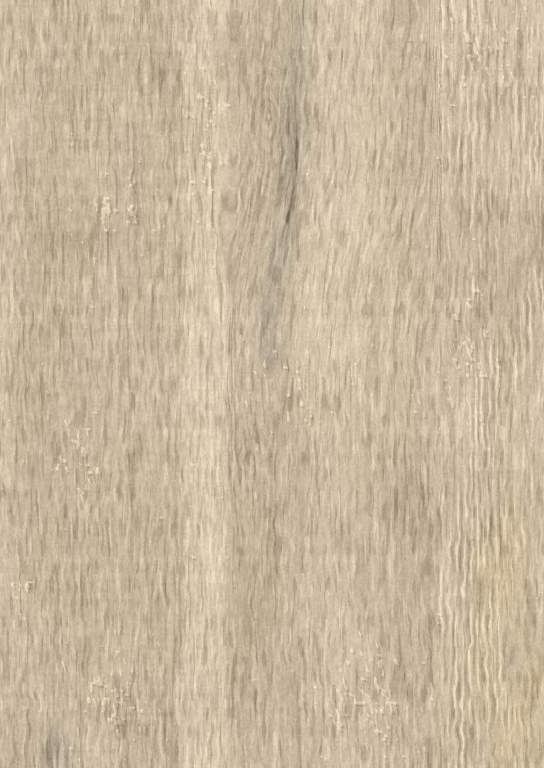
This texture is drawn by a Shadertoy shader. Its source:

```glsl
// Pale weathered oak boards: vertical grain, a cracked knot, ribs and raised chalky flakes.

float hash(vec2 c) {
    vec3 q = fract(vec3(c.xyx) * 0.1031);
    q += dot(q, q.yzx + 33.33);
    return fract((q.x + q.y) * q.z);
}

float noise(vec2 p) {
    vec2 i = floor(p), f = fract(p);
    f = f * f * (3.0 - 2.0 * f);
    return mix(mix(hash(i), hash(i + vec2(1, 0)), f.x),
               mix(hash(i + vec2(0, 1)), hash(i + vec2(1, 1)), f.x), f.y);
}

float fbm(vec2 p) {
    float sum = 0.0, amp = 0.5;
    for (int i = 0; i < 4; i++) {
        sum += amp * noise(p);
        p = p * 2.03 + 17.3;
        amp *= 0.5;
    }
    return sum / 0.9375;
}

float bell(float x, float width) {
    return exp(-x * x / (width * width));
}

float band(float x, float a, float b, float soft) {
    return smoothstep(a - soft, a + soft, x) * (1.0 - smoothstep(b - soft, b + soft, x));
}

// Worn zones: centre and radii
const vec4 WORN[9] = vec4[9](
    vec4(0.15, 0.73, 0.06, 0.05), vec4(0.14, 0.09, 0.06, 0.07),
    vec4(0.03, 0.23, 0.03, 0.04), vec4(0.48, 0.08, 0.06, 0.09),
    vec4(0.27, 0.83, 0.03, 0.09), vec4(0.63, 0.93, 0.07, 0.06),
    vec4(0.61, 0.52, 0.04, 0.08), vec4(0.10, 0.41, 0.03, 0.06),
    vec4(0.37, 0.50, 0.07, 0.05));

float wornAmount(vec2 p) {
    float worn = 0.0;
    for (int i = 0; i < 9; i++) {
        vec2 d = (p - WORN[i].xy) / WORN[i].zw;
        worn = max(worn, exp(-dot(d, d)));
    }
    return worn;
}

float flakeHeight(vec2 p, float worn) {
    p.x += 0.35 * p.y;
    float n = 0.55 * noise(p * vec2(170, 80)) + 0.45 * noise(p * vec2(300, 190) + 40.0);
    return smoothstep(0.0, 0.16, n - 0.83 + 0.27 * worn);
}

void mainImage(out vec4 fragColor, in vec2 fragCoord) {
    vec2 p = fragCoord / iResolution.y;

    // Grain coordinate: slow wander, parted around the knot, ragged in the small
    float wander = 0.022 * (noise(p * vec2(5, 2.5)) - 0.5) + 0.004 * (noise(p * vec2(22, 14)) - 0.5);
    vec2 knot = p - vec2(0.35, 0.54);
    float side = p.x - 0.347 - 0.041 * smoothstep(0.54, 0.82, p.y);
    float centre = band(p.x, 0.297, 0.565, 0.012);
    float parting = bell(side, 0.055) * bell(knot.y, 0.16);
    float gx = p.x + centre * (wander - 0.4 * side * parting - 0.035 * smoothstep(0.5, 0.85, p.y))
             + (1.0 - centre) * 0.3 * wander;
    gx += 0.0028 * (noise(p * vec2(75, 60)) - 0.5);
    vec2 g = vec2(gx, p.y);
    float ribbed = smoothstep(0.562, 0.578, p.x + 0.012 * (noise(p * vec2(30, 25)) - 0.5));

    // Broad tones of the boards
    float tone = 0.05 * (fbm(g * vec2(14, 1.6)) - 0.5) + 0.06 * (fbm(p * vec2(7, 6) + 9.0) - 0.5);
    tone -= 0.022 * band(p.x, 0.03, 0.235, 0.02);
    tone += 0.033 * band(p.x, 0.238, 0.295, 0.008);
    tone -= 0.022 * band(p.x, 0.298, 0.39, 0.006);
    tone += 0.03 * band(p.x, 0.39, 0.50, 0.02) * smoothstep(0.45, 0.62, p.y);
    tone -= 0.016 * centre * band(p.y, 0.15, 0.48, 0.08);
    tone -= 0.018 * band(p.x, 0.52, 0.568, 0.012);

    // Fibres, dark pores and pale threads
    float fibre = noise(g * vec2(300, 28)) - 0.5;
    float fine = noise(g * vec2(440, 85) + 70.0) - 0.5;
    float pore = smoothstep(0.62, 0.82, noise(g * vec2(330, 42) + 31.0));
    float thread = smoothstep(0.66, 0.86, noise(g * vec2(340, 48) + 57.0));
    tone += 0.04 * fibre + 0.07 * fine - 0.075 * pore + 0.055 * thread;
    tone += 0.06 * (noise(p * vec2(500, 420)) - 0.5);

    // Thin broken growth lines
    float contour = abs(noise(g * vec2(95, 5) + 12.0) - 0.5);
    tone -= 0.055 * (1.0 - smoothstep(0.02, 0.13, contour)) * smoothstep(0.35, 0.6, noise(g * vec2(130, 38)));

    // Year lines, strong and frayed on the ribbed board
    float phase = 620.0 * gx + 9.0 * noise(g * vec2(28, 3)) + 2.5 * noise(p * vec2(90, 60));
    float rib = sin(phase);
    float ribFade = smoothstep(0.25, 0.65, fbm(p * vec2(22, 7) + 3.0));
    float frayed = 0.25 + smoothstep(0.25, 0.65, noise(g * vec2(120, 32) + 5.0));
    tone += ribbed * ribFade * frayed * (0.085 * smoothstep(0.4, 0.85, rib) - 0.05 * smoothstep(0.2, 0.8, -rib));
    tone += (1.0 - ribbed) * 0.02 * rib * ribFade * frayed;

    // Arched rings below the knot and in the upper figure
    for (int i = 0; i < 2; i++) {
        vec2 d = p - (i == 0 ? vec2(0.325, 0.39) : vec2(0.35, 0.85));
        float r = length(d * vec2(1.0, 0.42)) + 0.012 * noise(p * vec2(24, 16));
        float ring = sin(820.0 * r + 3.0 * noise(p * 35.0));
        tone -= 0.075 * centre * bell(r, 0.045) * smoothstep(0.2, 0.9, ring) * noise(p * vec2(120, 80) + 8.0);
    }

    // Saw chatter across the left boards
    float chatter = noise(p * vec2(30, 230)) - 0.5;
    tone += 0.045 * chatter * (1.0 - smoothstep(0.28, 0.31, p.x)) * fbm(p * 9.0);

    // Knots, grey stain and the ragged crack
    float streak = smoothstep(0.2, 0.75, noise(g * vec2(230, 20) + 90.0));
    float ragged = side + 0.009 * (fbm(vec2(p.y * 30.0, 2.0)) - 0.5);
    float stain = bell(side + 0.03 * (fbm(p * vec2(30, 14)) - 0.5), 0.015)
                * smoothstep(0.50, 0.60, p.y) * (1.0 - 0.6 * smoothstep(0.80, 0.92, p.y));
    float spotRadius = length(knot * vec2(1.0, 0.75)) + 0.022 * (fbm(p * vec2(70, 45)) - 0.5);
    float knotSpot = bell(spotRadius, 0.015);
    float cornerKnot = bell(length((p - vec2(0.075, 0.02)) * vec2(1.0, 0.6)), 0.02);
    float leftKnot = bell(length((p - vec2(0.12, 0.685)) * vec2(0.5, 1.0)), 0.018);
    float crack = bell(ragged, 0.0019) * band(p.y, 0.535, 0.84, 0.01)
                * smoothstep(0.2, 0.5, noise(vec2(p.y * 24.0, 7.0)));
    float grey = max(max(stain, knotSpot), cornerKnot);
    tone -= stain * (0.03 + 0.075 * streak) + knotSpot * (0.03 + 0.11 * streak);
    tone -= 0.16 * crack + 0.14 * cornerKnot * streak + 0.05 * leftKnot;

    // Raised flakes lit from the upper left
    float worn = wornAmount(p) * (0.5 + fbm(p * 22.0));
    float flake = flakeHeight(p, worn);
    float shade = flake - flakeHeight(p + vec2(-0.002, 0.0025), worn);
    tone += 0.06 * flake + 0.075 * shade;

    // Colour: warm oak, greyer at the knots, tan between the ribs
    vec3 colour = vec3(0.79, 0.729, 0.63) + clamp(tone + 0.012, -0.32, 0.16) * vec3(1.0, 1.01, 0.98);
    float tan = smoothstep(0.45, 0.75, fbm(p * vec2(12, 4) + 21.0)) * (0.5 + 0.5 * ribbed);
    colour += tan * vec3(0.006, -0.005, -0.03);
    colour += grey * vec3(-0.012, -0.006, 0.014);
    fragColor = vec4(clamp(colour, 0.0, 1.0), 1.0);
}
```
